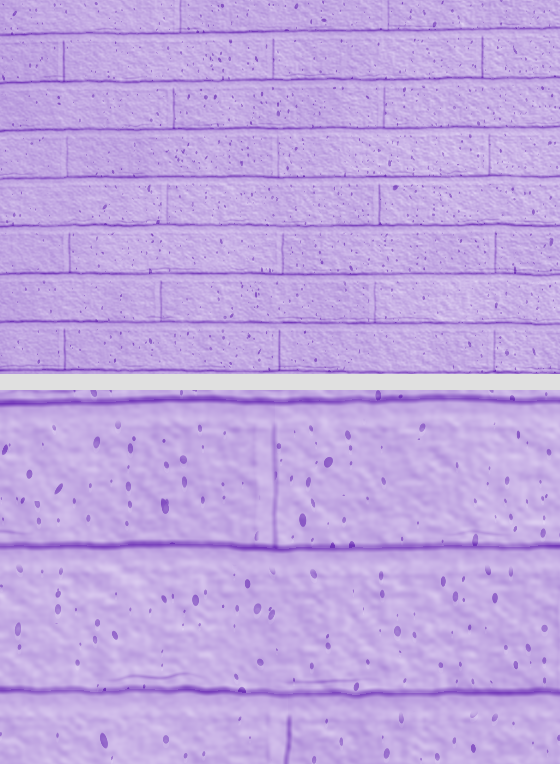
Top, the full canvas; bottom, a detail of the centre.
Write a Shadertoy shader that draws this texture.

```glsl
// Painted lilac brick wall in running bond: eight courses of long bricks, slightly fanned.
// One brightness value is built from shaded relief, brick edges, joints and small pits,
// then mapped onto a violet ramp. Lengths are fractions of the canvas height.

const vec3 SHADE = vec3(0.59, 0.42, 0.80);
const vec3 LIGHT = vec3(0.84, 0.77, 0.93);

float hash(vec2 p) {
    return fract(sin(dot(p, vec2(127.1, 311.7))) * 43758.5453);
}

float noise(vec2 p) {
    vec2 i = floor(p), f = fract(p);
    f = f * f * (3.0 - 2.0 * f);
    return mix(mix(hash(i), hash(i + vec2(1, 0)), f.x),
               mix(hash(i + vec2(0, 1)), hash(i + vec2(1, 1)), f.x), f.y);
}

// Soft line of a given half width around d = 0
float stroke(float d, float halfWidth, float soft) {
    return 1.0 - smoothstep(halfWidth - soft, halfWidth + soft, abs(d));
}

// Slope of a noise surface towards the light at the upper right
float relief(vec2 p, vec2 scale) {
    vec2 q = p * scale;
    return noise(q) - noise(q + vec2(0.35, 0.5));
}

// Scattered upright pits, one candidate per grid cell
float pits(vec2 p, float cells, float chance, float pixel) {
    vec2 g = p * cells + 0.7 * vec2(noise(p * 31.0), noise(p * 27.0 + 9.0));
    vec2 id = floor(g);
    vec2 centre = 0.35 + 0.3 * vec2(hash(id), hash(id + 17.3));
    vec2 d = (fract(g) - centre) * vec2(1.35, 0.8);
    float radius = mix(0.06, 0.24, pow(hash(id + 41.7), 1.5));
    float soft = 0.6 * cells * pixel;
    float shape = 1.0 - smoothstep(radius - soft, radius + soft, length(d));
    return shape * step(hash(id + 73.1), chance);
}

// Course coordinate counted downwards; whole numbers fall on the shadow lines
float courseAt(vec2 p, float across, float spacing) {
    float wobble = 0.005 * (noise(p * vec2(9.0, 4.0)) - 0.5)
                 + 0.003 * (noise(p * vec2(60.0, 5.0)) - 0.5);
    return (1.0 - p.y + wobble - mix(0.092, 0.074, across)) / spacing + 1.0;
}

// Position along a course in bricks; alternate courses are shifted by half a brick
float brickAt(float x, float row, float brickLength) {
    float evenStart = 0.482 - 0.0086 * row;
    float oddStart = 0.178 + 0.02 * (hash(vec2(row, 5.0)) - 0.5);
    return (x - mix(evenStart, oddStart, mod(row, 2.0))) / brickLength;
}

void mainImage(out vec4 fragColor, in vec2 fragCoord) {
    float pixel = 1.0 / iResolution.y;
    vec2 p = fragCoord * pixel;
    float across = fragCoord.x / iResolution.x;

    // Courses and bricks
    float spacing = mix(0.1277, 0.1318, across);
    float course = courseAt(p, across, spacing);
    float row = floor(course);
    float f = course - row;
    float dy = (f - round(f)) * spacing;
    float brickLength = 0.557 + 0.0025 * row;
    float along = brickAt(p.x, row, brickLength);
    float joint = round(along);
    float dx = (along - joint) * brickLength + 0.003 * (noise(p * 45.0) - 0.5);
    vec2 brick = vec2(floor(along), row);

    // Masks: bed joint below each shadow line, upright joint left of each brick
    float belowBed = smoothstep(0.12, 0.19, f);
    float upright = smoothstep(-0.018, -0.013, dx) * (1.0 - smoothstep(-0.002, 0.002, dx));
    float face = belowBed * (1.0 - upright);

    // Paint: broad light, brick tone, vertical facets and bumpy relief
    float tone = 0.72 + 0.07 * (across - 0.5) + 0.10 * (noise(p * 3.5) - 0.5);
    tone += 0.07 * (hash(brick) - 0.5);
    tone += 0.09 * face * (noise(vec2(p.x * 16.0, row * 7.0)) - 0.5);
    float rough = mix(0.5, 1.0, face) * mix(0.8, 1.2, across);
    tone += rough * (0.26 * relief(p, vec2(60.0, 75.0)) + 0.30 * relief(p, vec2(140.0, 170.0)));
    tone += 0.12 * (noise(p * vec2(190.0, 230.0)) - 0.5);

    // Joint paint and the lit upper edge of each brick
    tone += 0.07 * upright * belowBed;
    tone += 0.12 * stroke(f - 0.14, 0.03, 0.03);
    tone -= 0.08 * stroke(f - 0.20, 0.015, 0.02);

    // Pits gather in patches, and grow denser to the right
    float density = mix(0.12, 0.34, noise(p * 6.0 + 3.0)) * mix(0.8, 1.2, across);
    float small = pits(p, 62.0, density, pixel);
    float large = pits(p + 2.7, 41.0, density * 0.5, pixel);
    float rim = pits(p + vec2(0.0, 0.004), 62.0, density, pixel);
    tone += 0.10 * face * rim;
    tone -= face * max(0.70 * small, 0.85 * large);

    // Thin shadow at the left end of each brick, stronger on some
    float depth = mix(0.4, 0.95, hash(vec2(joint, row + 11.0)));
    tone -= depth * belowBed * stroke(dx, 0.002, 0.0012 + pixel);
    tone -= 0.10 * belowBed * stroke(dx + 0.018, 0.0015, 0.002 + pixel);

    // Ragged lip, dark line and soft shadow along the bottom of each course
    float lipAt = dy + 0.011 + 0.006 * (noise(p * vec2(50.0, 20.0)) - 0.5);
    float lipWear = smoothstep(0.4, 0.75, noise(p * vec2(14.0, 8.0) + 21.0));
    tone -= 0.55 * lipWear * stroke(lipAt, 0.0012, 0.001 + pixel);
    float lineWear = mix(0.6, 1.1, noise(p * vec2(22.0, 8.0) + 5.0));
    tone -= lineWear * stroke(dy, 0.0028, 0.0015 + pixel);
    tone -= 0.25 * step(0.0, dy) * exp(-dy / 0.006);

    fragColor = vec4(mix(SHADE, LIGHT, clamp(tone, -0.6, 1.25)), 1.0);
}
```
